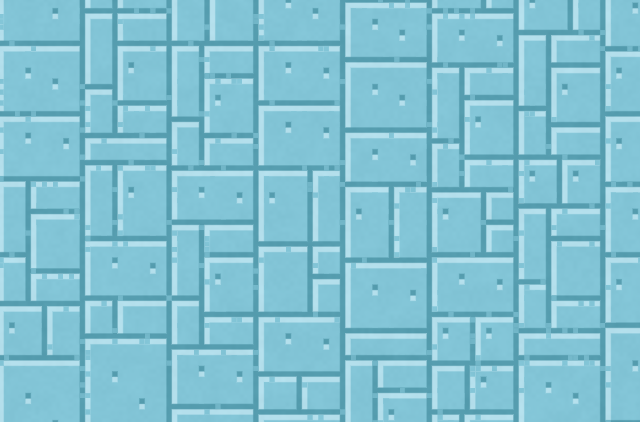
Write a Shadertoy shader that draws this texture.

```glsl
// Pale blue stone paving: bevelled blocks stacked in columns on a coarse grid.

const vec3 STONE = vec3(0.51, 0.77, 0.84);
const vec3 GROUT = vec3(0.335, 0.615, 0.685);
const vec3 LIGHT = vec3(0.705, 0.875, 0.925);
const float ROWS = 77.85;      // grid cells over the canvas height
const float COLUMN = 16.0;     // column width in cells
const float SHIFT = 0.8;       // horizontal offset of the columns
const float SOFTNESS = 0.17;   // half width of edge blur, in cells
const float CHIP_RATE = 0.085; // share of worn cells in lines and bevels
const float MOTTLE = 0.014;    // strength of faint tone variation

float hash(vec2 p) {
    vec3 q = fract(vec3(p.xyx) * vec3(0.1031, 0.1030, 0.0973));
    q += dot(q, q.yzx + 33.33);
    return fract((q.x + q.y) * q.z);
}

float noise(vec2 p) {
    vec2 i = floor(p), f = fract(p);
    f = f * f * (3.0 - 2.0 * f);
    return mix(mix(hash(i), hash(i + vec2(1, 0)), f.x),
               mix(hash(i + vec2(0, 1)), hash(i + vec2(1, 1)), f.x), f.y);
}

// Soft coverage of distances below a limit
float within(float d, float limit, float soft) {
    return smoothstep(-soft, soft, limit - d);
}

// Soft square of one cell around a centre
float cell(vec2 d, float soft) {
    d = abs(d);
    return within(max(d.x, d.y), 0.5, soft);
}

// Keep the part of span (start, length) that holds x, cut at a given offset
void cutSpan(float x, float cut, inout float start, inout float len) {
    if (x < start + cut) {
        len = cut;
    } else {
        start += cut;
        len -= cut;
    }
}

float blockHeight(float kind, float r, float s) {
    if (kind < 0.44) return s > 0.84 ? 18.0 : s < 0.07 ? 5.0 : 10.0 + floor(r * 4.0);
    if (kind < 0.75) return s > 0.85 ? 14.0 : 7.0 + floor(r * 5.0);
    if (kind < 0.88) return 12.0 + floor(r * 2.0);
    return 23.0;
}

// Find the stone at p: xy is its upper left corner, zw its size
vec4 findStone(vec2 p) {
    float column = floor(p.x / COLUMN);
    float top = -floor(hash(vec2(column, 91.0)) * 14.0);
    float kind = 0.0, height = 1.0, r = 0.0;
    for (int i = 0; i < 24; i++) {
        vec2 id = vec2(column, float(i) * 7.0);
        kind = hash(id + 3.7);
        r = hash(id + 17.3);
        height = blockHeight(kind, r, hash(id + 41.9));
        if (p.y < top + height) break;
        top += height;
    }

    vec4 stone = vec4(column * COLUMN, top, COLUMN, height);
    if (kind < 0.44) return stone;
    if (kind < 0.75) {
        // Two stones side by side
        float cut = 5.0 + floor(hash(vec2(column, top) + 5.1) * 6.0);
        cutSpan(p.x, cut, stone.x, stone.z);
    } else if (kind < 0.88) {
        // One stone beside two small ones
        cutSpan(p.x, 10.0, stone.x, stone.z);
        if (stone.z < 10.0) cutSpan(p.y, 6.0, stone.y, stone.w);
    } else {
        // Narrow pair beside a wide stack of three
        cutSpan(p.x, 6.0, stone.x, stone.z);
        if (stone.z < 10.0) {
            cutSpan(p.y, 14.0, stone.y, stone.w);
        } else {
            cutSpan(p.y, 17.0, stone.y, stone.w);
            if (stone.w > 10.0) cutSpan(p.y, 6.0, stone.y, stone.w);
        }
    }
    return stone;
}

void addPit(inout vec3 color, vec2 d, float soft) {
    color = mix(color, LIGHT, cell(d - vec2(0, 1), soft));
    color = mix(color, GROUT, cell(d, soft));
}

void mainImage(out vec4 fragColor, in vec2 fragCoord) {
    float pixel = ROWS / iResolution.y;
    float soft = max(SOFTNESS, 0.6 * pixel);
    vec2 p = fragCoord * pixel;
    p = vec2(p.x + SHIFT, ROWS - p.y);
    vec4 stone = findStone(p);
    vec2 q = p - stone.xy, size = stone.zw;

    // Worn cells break up bevels and grout lines
    vec2 grid = floor(p + 0.5);
    float chip = step(hash(grid + 63.0), CHIP_RATE) * cell(p - grid, soft);

    // Bright bevel on the upper and left edges
    vec3 color = STONE;
    float bevel = within(min(q.x, q.y), 1.5, soft);
    color = mix(color, LIGHT, bevel * (1.0 - chip));

    // Pits with a lit lower lip
    float r = hash(stone.xy + 8.3);
    if (min(size.x, size.y) > 7.5) {
        vec2 pit = floor(size * vec2(0.38, 0.4));
        if (size.x > 12.0) {
            addPit(color, q - pit, soft);
            vec2 gap = size.y > 15.0 ? vec2(5, 5) : r < 0.5 ? vec2(7, 1) : vec2(5, 2);
            addPit(color, q - pit - gap, soft);
        } else if (r < 0.72) {
            addPit(color, q - pit, soft);
        }
    }

    // Grout shared by neighbouring stones
    vec2 edge = min(q, size - q);
    float grout = within(min(edge.x, edge.y), 0.5, soft);
    color = mix(color, mix(GROUT, STONE, 0.65 * chip), grout);

    color += MOTTLE * (noise(p * 0.35) + noise(p * 1.3) - 1.0);
    fragColor = vec4(color, 1.0);
}
```
